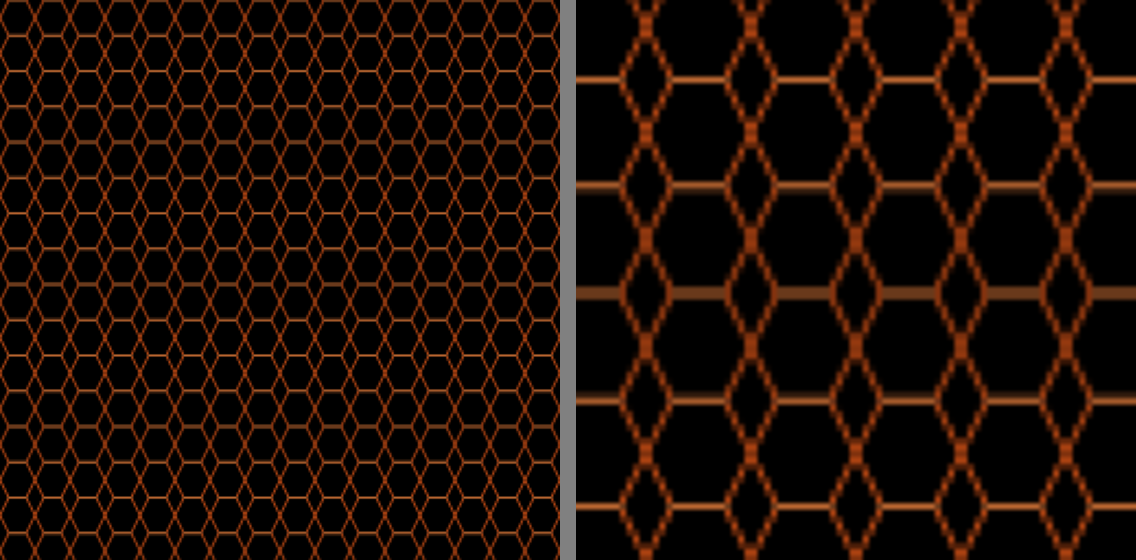
Left: the whole. Right: its middle third, enlarged.
Reproduce this pattern procedurally as a WebGL 1 fragment shader.

```glsl
precision highp float;

uniform vec2 u_resolution;

#define GRID 256.0
#define CELL vec2(16.0, 16.25)
#define FLAT_HALF 0.25
#define SLANT_HALF_WIDTH 0.43
#define FLAT_HALF_WIDTH 0.55
#define SOFTNESS 0.8
#define SLANT_COLOR vec3(0.69, 0.265, 0.07)
#define FLAT_COLOR vec3(0.73, 0.40, 0.19)

float segmentDistance(vec2 p, vec2 a, vec2 b) {
  vec2 ab = b - a;
  float t = clamp(dot(p - a, ab) / dot(ab, ab), 0.0, 1.0);
  return length(p - a - ab * t);
}

float stroke(float dist, float halfWidth) {
  return clamp((halfWidth - dist) / SOFTNESS + 0.5, 0.0, 1.0);
}

// Colour of the wire mesh at one point, measured in grid steps.
vec3 mesh(vec2 p) {
  // Fold each hexagon into one quadrant around its centre.
  vec2 local = abs(fract(p / CELL) - 0.5) * CELL;
  vec2 tip = vec2(0.5, 0.0) * CELL;
  vec2 corner = vec2(FLAT_HALF, 0.5) * CELL;

  // Slanted side and the neighbour's side that crosses it at the tip.
  vec2 mirrored = vec2(CELL.x - local.x, local.y);
  float near = stroke(segmentDistance(local, tip, corner), SLANT_HALF_WIDTH);
  float far = stroke(segmentDistance(mirrored, tip, corner), SLANT_HALF_WIDTH);
  float slant = 1.0 - (1.0 - near) * (1.0 - far);

  // Flat side shared with the hexagon above or below.
  vec2 middle = vec2(0.0, corner.y);
  float flatSide = stroke(segmentDistance(local, middle, corner), FLAT_HALF_WIDTH);

  return max(SLANT_COLOR * slant, FLAT_COLOR * flatSide);
}

void main() {
  vec2 pos = gl_FragCoord.xy / u_resolution.y;
  pos.y = 1.0 - pos.y;

  // Blend the four nearest grid samples, giving stepped, softened lines.
  vec2 gridPos = pos * GRID - 0.5;
  vec2 base = floor(gridPos);
  vec2 blend = smoothstep(0.0, 1.0, gridPos - base);
  vec3 color = vec3(0.0);
  for (int j = 0; j < 2; j++) {
    for (int i = 0; i < 2; i++) {
      vec2 tap = vec2(float(i), float(j));
      vec2 weight = mix(1.0 - blend, blend, tap);
      color += mesh(base + tap + 0.5) * weight.x * weight.y;
    }
  }
  gl_FragColor = vec4(color, 1.0);
}
```
